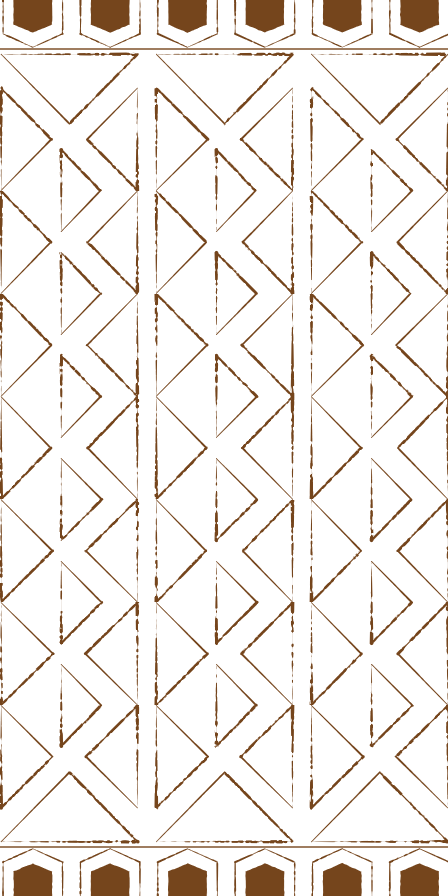
This pattern is drawn by a Shadertoy shader. Its source:

```glsl
// Three columns of dry-brushed triangles between mirrored borders of hexagons.
// Each triangle is three tapered strokes, repeated by row and column; noise
// over the whole canvas wears the ink, so no two repeats are quite alike.

float hash(vec2 p) {
    return fract(sin(dot(p, vec2(12.9898, 78.233))) * 43758.5);
}

float noise(vec2 p) {
    vec2 i = floor(p), f = fract(p);
    f *= f * (3.0 - 2.0 * f);
    return mix(mix(hash(i), hash(i + vec2(1, 0)), f.x),
               mix(hash(i + vec2(0, 1)), hash(i + vec2(1, 1)), f.x), f.y);
}

// Share of a pixel of size px covered by a line of half width w at distance d
float lineCoverage(float d, float w, float px) {
    return clamp((min(w, d + 0.5 * px) - max(-w, d - 0.5 * px)) / px, 0.0, 1.0);
}

// Stroke from a to b, tapering from half width wa to wb, eroded by grain
float stroke(vec2 p, vec2 a, vec2 b, float wa, float wb, float wear, float grain, float px) {
    vec2 ab = b - a;
    float t = clamp(dot(p - a, ab) / dot(ab, ab), 0.0, 1.0);
    float w = mix(wa, wb, t) * (1.0 - wear * smoothstep(0.4, 0.75, grain));
    return lineCoverage(length(p - a - ab * t), w, px);
}

// Triangle with its base on x = 0 and its tip at (size.x, 0), inked heavily at +y
float brushTriangle(vec2 p, vec2 size, float grain, float px) {
    vec2 top = vec2(0, size.y), bottom = vec2(0, -size.y), tip = vec2(size.x, 0);
    float ink = stroke(p, top, bottom, 1.6, 0.1, 0.95, grain, px);
    ink = max(ink, stroke(p, top, tip, 1.0, 1.3, 0.6, grain, px));
    return max(ink, stroke(p, tip, bottom, 0.85, 0.35, 0.15, grain, px));
}

// Hexagon border; x runs from a motif centre, v inward from the canvas edge
float border(float x, float v, float grain, float px) {
    float solid = max(abs(x) - 16.5, (v + 0.42 * abs(x) - 28.0) * 0.92);
    solid += 0.8 * (grain - 0.5);
    float ink = clamp(0.5 - solid / px, 0.0, 1.0);
    vec2 p = vec2(x, v), tip = vec2(0, 40.5);
    vec2 left = vec2(-25.5, 29), right = vec2(25.5, 29);
    ink = max(ink, stroke(p, vec2(-25.5, -5), left, 1.0, 0.5, 0.7, grain, px));
    ink = max(ink, stroke(p, vec2(25.5, -5), right, 0.4, 0.8, 0.7, grain, px));
    ink = max(ink, stroke(p, left, tip, 0.9, 0.5, 0.6, grain, px));
    ink = max(ink, stroke(p, tip, right, 0.3, 0.8, 0.4, grain, px));
    return max(ink, lineCoverage(v - 42.0, 0.6, px));
}

void mainImage(out vec4 fragColor, in vec2 fragCoord) {
    // Canvas is 384 by 768 units, with y measured from the middle
    vec2 p = fragCoord / iResolution.xy * vec2(384, 768) - vec2(0, 384);
    float px = 768.0 / iResolution.y;
    float grain = mix(noise(p * 0.42), noise(p * 0.14 + 31.0), 0.35);

    // Column
    float column = floor((p.x + 7.0) / 133.0);
    float x = mod(p.x + 7.0, 133.0) - 8.0;

    // Seven facing pairs of side triangles
    float pitch = 88.2;
    float row = clamp(round(p.y / pitch), -3.0, 3.0);
    float y = p.y - row * pitch;
    float heavy = row > 0.0 ? 1.0 : -1.0;
    vec2 size = vec2(42.5 + 2.0 * hash(vec2(column, row)), 43.8);
    float ink = brushTriangle(vec2(x, y * heavy), size, grain, px);
    ink = max(ink, brushTriangle(vec2(116.7 - x, -y * heavy), size, grain, px));

    // Six smaller triangles in the middle, half a row off
    row = clamp(floor(p.y / pitch), -3.0, 2.0);
    y = p.y - (row + 0.5) * pitch;
    heavy = row >= 0.0 ? 1.0 : -1.0;
    size = vec2(33.0 + 2.0 * hash(vec2(column + 9.0, row)), 35);
    ink = max(ink, brushTriangle(vec2(x - 51.5, y * heavy), size, grain, px));

    // Large triangles closing both ends of the column
    vec2 cap = vec2(337.5 - abs(p.y), x - 58.5);
    ink = max(ink, brushTriangle(cap, vec2(59.5, 58.5), grain, px));

    // Borders
    float motifX = mod(p.x + 5.0, 66.3) - 33.15;
    ink = max(ink, border(motifX, 384.0 - abs(p.y), grain, px));

    fragColor = vec4(mix(vec3(1), vec3(0.46, 0.27, 0.11), ink), 1);
}
```
